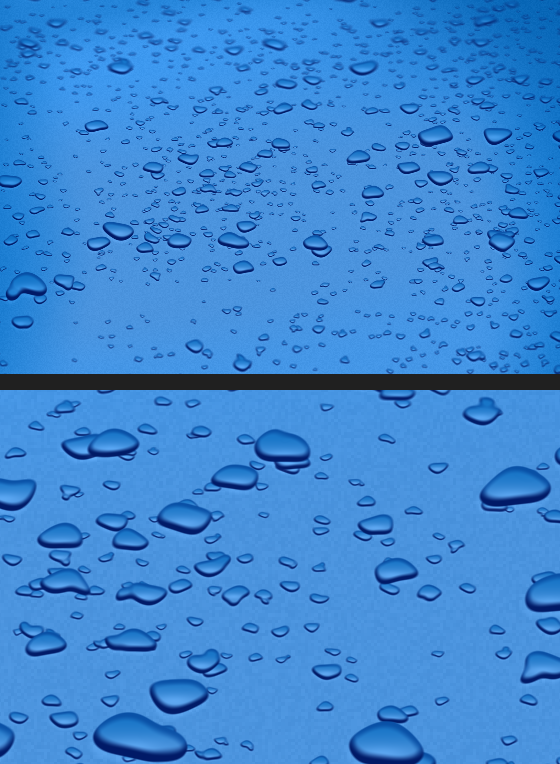
Top: the whole. Bottom: its middle third, enlarged.
Give the GLSL for this texture, as a Shadertoy shader.

```glsl
const vec3 SLATE = vec3(0.295, 0.58, 0.87);
const vec3 BRIGHT = vec3(0.24, 0.60, 0.94);
const vec3 AZURE = vec3(0.13, 0.51, 0.84);
const vec3 DEEP = vec3(0.03, 0.42, 0.75);
const vec3 SHADE = vec3(0.02, 0.28, 0.62);
const vec3 NAVY = vec3(0.0, 0.10, 0.40);
const int LAYERS = 5;

vec4 hash4(vec2 p) {
    vec4 q = fract(p.xyxy * vec4(0.1031, 0.1030, 0.0973, 0.1099));
    q += dot(q, q.wzxy + 33.33);
    return fract((q.xxyz + q.yzzw) * q.zywx);
}

float blob(vec2 p, vec2 center, vec2 size) {
    vec2 q = (p - center) / size;
    return exp(-dot(q, q));
}

float smoothMin(float a, float b, float k) {
    float h = max(k - abs(a - b), 0.0) / k;
    return min(a, b) - 0.25 * h * h * k;
}

// Unit drop: a flattened body fused with one smaller lobe
float dropShape(vec2 u, vec4 seed) {
    u += 0.13 * sin(2.5 * u.yx + 6.28 * seed.xy);
    float angle = 6.28 * seed.z;
    float reach = 0.25 + 0.85 * seed.w * seed.w;
    vec2 arm = reach * vec2(1.2 * cos(angle), 0.9 * sin(angle));
    float body = length(u * vec2(0.8, 1.15)) - 0.8;
    float lobe = length(u - arm) - 0.4;
    return smoothMin(body, lobe, 0.45);
}

float inside(float d, float soft) {
    return 1.0 - smoothstep(-soft, soft, d);
}

// Dark lower crescent, thin upper rim and a faint glow below the drop
vec3 shadeDrop(vec3 color, vec3 base, vec2 u, vec4 seed, float soft) {
    float shape = dropShape(u, seed);
    float mask = inside(shape, soft);
    float upper = dropShape(u + vec2(0.05, 0.19), seed);
    float lower = dropShape(u - vec2(0.05, 0.30), seed);
    float edge = 0.12 + 0.4 * soft;
    float top = 1.0 - inside(upper, edge);
    float bottom = 1.0 - inside(lower, edge);
    float outline = smoothstep(-0.16 - soft, -0.02, shape);
    vec3 body = mix(base * 0.99, mix(base, DEEP, 0.75), smoothstep(-0.45, 0.7, u.y));
    body += 0.09 * blob(u, vec2(-0.1, -0.25), vec2(0.7, 0.25));
    body = mix(body, SHADE, max(0.8 * top, 0.65 * outline));
    body = mix(body, NAVY, bottom);
    color += 0.05 * inside(upper, soft + 0.1) * (1.0 - mask);
    return mix(color, body, mask / (1.0 + 0.2 * soft));
}

// How crowded the drops are across the sheet
float density(vec2 p) {
    float d = 0.25 + 0.6 * blob(p, vec2(0.62, 0.56), vec2(0.28, 0.17));
    d += 0.32 * smoothstep(0.95, 1.3, p.x);
    d += 0.36 * blob(p, vec2(0.7, 1.02), vec2(0.8, 0.14));
    d += 0.25 * blob(p, vec2(0.32, 0.42), vec2(0.2, 0.12));
    return d - 0.17 * blob(p, vec2(0.3, 0.0), vec2(0.5, 0.2));
}

vec3 addLayer(vec3 color, vec3 base, vec2 p, float cellSize, float level, float blur) {
    vec2 cell = floor(p / cellSize);
    for (int j = -1; j <= 1; j++) {
        for (int i = -1; i <= 1; i++) {
            vec2 id = cell + vec2(i, j);
            vec4 place = hash4(id + 17.3 + 41.0 * level);
            vec4 seed = hash4(id + 91.7 + 23.0 * level);
            vec2 center = (id + 0.15 + 0.7 * place.xy) * cellSize;
            float chance = density(center) * mix(0.85, 0.72, level / 4.0);
            if (place.z > chance) continue;
            float radius = cellSize * mix(0.14, 0.28, place.w);
            radius *= mix(1.0, 0.72, smoothstep(0.75, 1.05, center.y));
            vec2 u = (p - center) / radius;
            if (dot(u, u) > 10.0) continue;
            color = shadeDrop(color, base, u, seed, min(blur / radius, 1.0));
        }
    }
    return color;
}

// Soft sheen of the painted sheet
vec3 sheet(vec2 p, float aspect) {
    float drift = 0.06 * sin(3.1 * p.x + 2.0 * p.y) + 0.04 * sin(7.0 * p.y - 2.3 * p.x);
    vec3 color = mix(SLATE, BRIGHT, smoothstep(0.55, 0.82, p.y + drift));
    color = mix(color, BRIGHT, 0.5 * smoothstep(0.25, 0.0, p.y + drift));
    float side = abs(p.x / aspect - 0.47) * 2.0;
    color = mix(color, AZURE, smoothstep(0.66, 1.0, side + drift));
    color = mix(color, AZURE, 0.9 * smoothstep(0.84, 1.0, p.y + drift));
    color = mix(color, DEEP, 0.6 * smoothstep(0.9, 1.15, side + drift));
    return mix(color, DEEP * 0.95, blob(p, vec2(aspect, 1.03), vec2(0.5, 0.27)));
}

void mainImage(out vec4 fragColor, in vec2 fragCoord) {
    vec2 p = fragCoord / iResolution.y;
    float aspect = iResolution.x / iResolution.y;
    vec3 base = sheet(p, aspect);

    // Fine grain of the paint
    float grain = hash4(floor(p * 340.0)).x - 0.5;
    vec3 color = base + 0.03 * grain;

    // Shallow focus: sharp in the middle, soft far away and close up
    float blur = 0.0012 + 0.009 * smoothstep(0.6, 1.0, p.y);
    blur += 0.003 * smoothstep(0.3, 0.0, p.y);
    blur = max(blur, 0.6 / iResolution.y);

    // Foreshortening flattens the far drops
    vec2 ground = vec2(p.x, p.y + 0.25 * p.y * p.y);
    for (int i = 0; i < LAYERS; i++) {
        float level = float(i);
        float cellSize = 0.031 * pow(1.54, level);
        color = addLayer(color, base, ground, cellSize, level, blur);
    }
    fragColor = vec4(clamp(color, 0.0, 1.0), 1.0);
}
```
